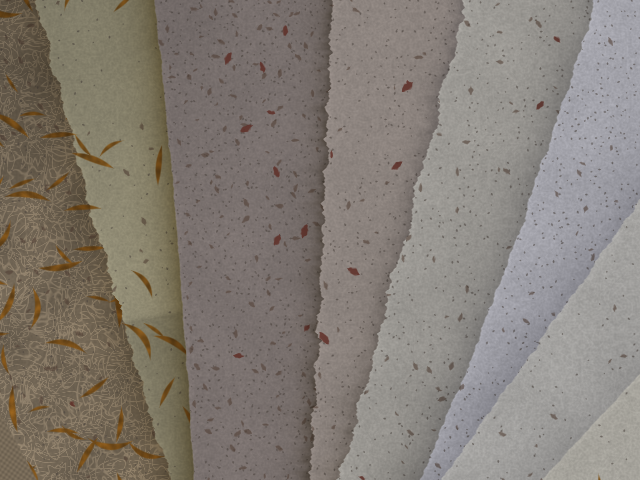
Give the GLSL for this texture, as a Shadertoy shader.

```glsl
// Overlapping sheets of handmade paper, fanned from left to right.
// Each torn edge is a noisy parabola; sheets are painted in order with soft
// shadows, then strewn with petals, flakes and specks over a fibrous grain.

// Sheet edges: x = a + b*t + c*t*t with t measured downward; w = raggedness
const vec4 EDGE[7] = vec4[7](
    vec4(0.078, 0.242, 0.036, 0.011), vec4(0.321, 0.114, -0.032, 0.003),
    vec4(0.691, -0.031, -0.014, 0.013), vec4(0.972, -0.261, -0.006, 0.013),
    vec4(1.241, -0.300, -0.064, 0.007), vec4(1.628, -0.708, 0.0, 0.007),
    vec4(2.058, -0.930, 0.0, 0.003));

// Shadow cast to the left of each edge: width, strength
const vec2 SHADOW[7] = vec2[7](
    vec2(0.05, 0.40), vec2(0.04, 0.80), vec2(0.022, 0.85), vec2(0.025, 0.60),
    vec2(0.05, 0.55), vec2(0.06, 0.45), vec2(0.06, 0.30));

const vec3 TINT[8] = vec3[8](
    vec3(0.48, 0.43, 0.36), vec3(0.58, 0.56, 0.47), vec3(0.48, 0.445, 0.435),
    vec3(0.555, 0.52, 0.50), vec3(0.61, 0.60, 0.58), vec3(0.645, 0.645, 0.675),
    vec3(0.64, 0.635, 0.625), vec3(0.65, 0.64, 0.61));

// Density of petals, brown flakes, red flakes, specks
const vec4 STREWN[8] = vec4[8](
    vec4(0.85, 0.30, 0.05, 0.20), vec4(0.25, 0.03, 0.0, 0.08),
    vec4(0.0, 0.50, 0.10, 0.50), vec4(0.0, 0.14, 0.20, 0.30),
    vec4(0.0, 0.22, 0.26, 0.25), vec4(0.0, 0.12, 0.0, 0.35),
    vec4(0.0, 0.08, 0.0, 0.12), vec4(0.0, 0.03, 0.0, 0.08));

vec2 hash2(vec2 p) {
    vec3 q = fract(p.xyx * vec3(0.1031, 0.1030, 0.0973));
    q += dot(q, q.yzx + 33.33);
    return fract((q.xx + q.yz) * q.zy);
}

float corner(vec2 cell, vec2 offset) {
    float angle = 6.2832 * hash2(cell).x;
    return dot(vec2(cos(angle), sin(angle)), offset);
}

float gradientNoise(vec2 p) {
    vec2 i = floor(p), f = p - i, e = vec2(1.0, 0.0);
    vec2 u = f * f * f * (f * (f * 6.0 - 15.0) + 10.0);
    return mix(mix(corner(i, f), corner(i + e, f - e), u.x),
               mix(corner(i + e.yx, f - e.yx), corner(i + 1.0, f - 1.0), u.x), u.y);
}

// Thin wandering threads along the zero lines of warped noise
float fibres(vec2 p) {
    p += 0.03 * vec2(gradientNoise(p * 14.0), gradientNoise(p * 14.0 + 40.0));
    float a = abs(gradientNoise(p * vec2(75.0, 32.0)));
    float b = abs(gradientNoise(p * vec2(34.0, 90.0) + 17.0));
    return 1.0 - smoothstep(0.0, 0.12, min(a, b));
}

// Coverage of randomly turned, bent lens shapes, one per grid cell
float scatter(vec2 p, float cell, vec2 size, float density, float bend, float seed) {
    float cover = 0.0, px = 1.0 / iResolution.y;
    vec2 home = floor(p / cell);
    for (int k = 0; k < 9; k++) {
        vec2 id = home + vec2(k % 3 - 1, k / 3 - 1);
        vec2 place = hash2(id + seed), trait = hash2(id + seed + 71.0);
        float angle = 6.2832 * trait.y, s = sin(angle), c = cos(angle);
        vec2 q = mat2(c, -s, s, c) * (p - (id + place) * cell);
        float scale = 0.55 + 0.7 * place.y;
        q.y += bend * (place.x - 0.5) * q.x * q.x;
        float x = q.x / (size.x * scale);
        float d = abs(q.y) - size.y * scale * (1.0 - x * x);
        float shape = 1.0 - smoothstep(-px, px, d);
        cover = max(cover, shape * step(trait.x, density));
    }
    return cover;
}

void mainImage(out vec4 fragColor, in vec2 fragCoord) {
    vec2 p = fragCoord / iResolution.y;
    float t = 1.0 - p.y, px = 1.0 / iResolution.y;

    // Paint the sheets from left to right
    vec3 tint = TINT[0], shade = vec3(1.0);
    vec4 strewn = STREWN[0];
    float sheet = 0.0;
    vec3 shadowTint = mix(vec3(0.62, 0.56, 0.40), vec3(0.64, 0.64, 0.66),
                          smoothstep(0.3, 1.0, p.x));
    for (int i = 0; i < 7; i++) {
        vec4 e = EDGE[i];
        float row = 9.3 * float(i) + 0.4;
        float tear = gradientNoise(vec2(t * 20.0, row))
                   + 0.6 * gradientNoise(vec2(t * 60.0, row))
                   + 0.4 * gradientNoise(vec2(t * 150.0, row));
        float slope = e.y + 2.0 * e.z * t;
        float base = (p.x - e.x - t * (e.y + e.z * t)) * inversesqrt(1.0 + slope * slope);
        float d = base + e.w * tear;
        float cover = smoothstep(-px, px, d);
        float dark = SHADOW[i].y * exp(min(d, 0.0) / SHADOW[i].x);
        dark *= 1.0 + 0.5 * gradientNoise(p * 45.0) * step(SHADOW[i].x, 0.03);
        float lip = 0.07 * exp(-max(d, 0.0) / 0.006);
        shade = mix(shade * mix(vec3(1.0), shadowTint, dark), vec3(1.0 + lip), cover);
        tint = mix(tint, TINT[i + 1], cover);
        strewn = mix(strewn, STREWN[i + 1], cover);
        sheet = mix(sheet, float(i + 1), cover);
    }
    float rough = 1.0 - smoothstep(0.0, 1.0, sheet);
    float cream = 1.0 - min(abs(sheet - 1.0), 1.0);

    // Fibres, grain and the crease in the cream sheet
    float thread = fibres(p);
    vec3 col = tint * (1.0 + mix(0.025, 0.24, rough) * (thread - 0.4));
    col *= 1.0 + 0.07 * gradientNoise(p * 190.0) + 0.05 * gradientNoise(p * 75.0)
         + mix(0.05, 0.18, rough) * gradientNoise(p * 9.0);
    float fold = t - 0.665 + 0.17 * (p.x - 0.29);
    col *= 1.0 - cream * (0.10 * smoothstep(0.0, 0.004, fold) + 0.08 * exp(-abs(fold) / 0.003));

    // Specks, flakes and petals
    vec2 ragged = p + 0.003 * vec2(gradientNoise(p * 130.0), gradientNoise(p * 130.0 + 9.0));
    float specks = scatter(p, 0.013, vec2(0.0025, 0.0014), strewn.w, 0.0, 5.0);
    float brown = scatter(ragged, 0.034, vec2(0.008, 0.0035), strewn.y, 0.0, 23.0);
    float red = scatter(ragged, 0.075, vec2(0.013, 0.006), strewn.z, 0.0, 47.0);
    float petals = scatter(p, 0.075, vec2(0.038, 0.0055), strewn.x, 16.0, 90.0);
    col = mix(col, vec3(0.29, 0.26, 0.24), 0.65 * specks);
    col = mix(col, vec3(0.32, 0.25, 0.21), 0.60 * brown);
    col = mix(col, vec3(0.37, 0.18, 0.15), 0.85 * red);
    vec3 ochre = vec3(0.46, 0.29, 0.07) * (1.0 + 0.5 * gradientNoise(p * 60.0));
    col = mix(col, ochre, 0.9 * petals);

    // Woven cloth in the lower left corner
    float weave = sin(p.x * 520.0 + p.y * 90.0) * sin(p.y * 520.0 - p.x * 90.0);
    float cloth = smoothstep(-0.003, 0.003, (t - 0.86) * 0.55 - p.x);
    col = mix(col, vec3(0.46, 0.41, 0.34) * (1.0 + 0.1 * weave), cloth);

    // Dimmer light toward the upper left
    float light = mix(0.84, 1.0, smoothstep(0.0, 0.65, length(p - vec2(0.0, 1.0))));
    fragColor = vec4(col * shade * light, 1.0);
}
```
